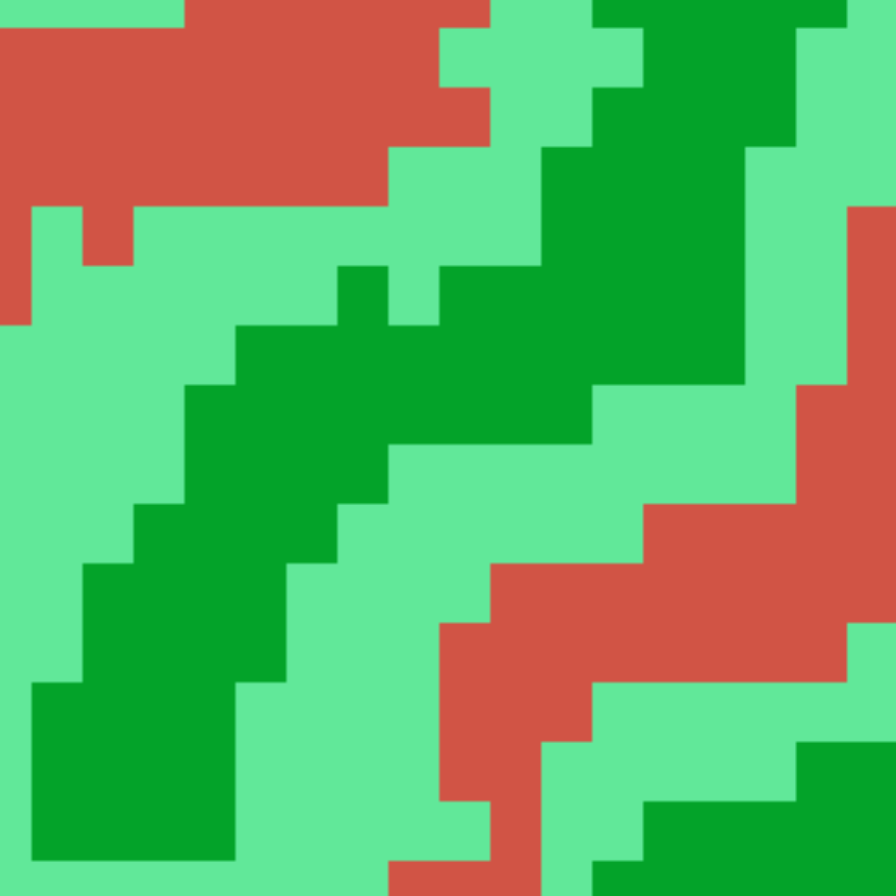
Give the GLSL for this pattern, as a WebGL 1 fragment shader.

```glsl
precision highp float;
// Blocky three-colour camouflage: a smooth field of bent diagonal bands,
// roughened with noise, is sampled once per rectangular cell and cut into
// low, middle and high levels. Cell edges are box-filtered.

uniform vec2 u_resolution;

const vec2 GRID_CELLS = vec2(17.58, 15.06);
const vec2 GRID_SHIFT = vec2(0.38, 0.41);
const float EDGE_SOFTNESS = 1.0 / 290.0;
const float LEVEL_CUT = 0.59;
const float NOISE_SCALE = 0.45;
const float NOISE_AMOUNT = 0.4;
const float CELL_JITTER = 0.42;

const vec3 DARK_GREEN = vec3(0.01, 0.64, 0.16);
const vec3 MINT = vec3(0.38, 0.91, 0.60);
const vec3 BRICK_RED = vec3(0.82, 0.33, 0.27);

float hash(vec2 p) {
  return fract(sin(dot(p, vec2(127.1, 311.7))) * 43758.5453);
}

float valueNoise(vec2 p) {
  vec2 i = floor(p);
  vec2 f = fract(p);
  vec2 w = f * f * (3.0 - 2.0 * f);
  float bottom = mix(hash(i), hash(i + vec2(1.0, 0.0)), w.x);
  float top = mix(hash(i + vec2(0.0, 1.0)), hash(i + vec2(1.0, 1.0)), w.x);
  return mix(bottom, top, w.y);
}

// Diagonal wave with meandering crests that fade towards the lower left
float bentBands(vec2 uv) {
  float along = uv.x + uv.y;
  float bend = 0.12 * cos(5.7 * along - 1.43) - 0.08;
  float across = uv.x - uv.y - bend;
  float wave = -cos(5.7 * (across + 0.12 * across * across));
  float highFade = mix(0.45, 1.0, smoothstep(0.5, 0.85, along));
  float lowFade = mix(0.5, 1.0, smoothstep(0.12, 0.38, along));
  return wave * (wave > 0.0 ? highFade : lowFade);
}

// Flat colour of one grid cell, chosen by the field at its centre
vec3 cellColor(vec2 cell) {
  vec2 centre = (cell + 0.5 - GRID_SHIFT) / GRID_CELLS;
  float patches = valueNoise(cell * NOISE_SCALE + 7.3) - 0.5;
  float jitter = hash(cell + 3.7) - 0.5;
  float level = bentBands(centre) + NOISE_AMOUNT * patches + CELL_JITTER * jitter;
  vec3 color = mix(MINT, BRICK_RED, step(LEVEL_CUT, level));
  return mix(color, DARK_GREEN, step(level, -LEVEL_CUT));
}

// Average of the cells covered by a rectangular footprint
vec3 filteredCells(vec2 p, vec2 footprint) {
  vec2 lo = floor(p - 0.5 * footprint);
  vec2 hi = floor(p + 0.5 * footprint);
  vec2 w = clamp((p + 0.5 * footprint - hi) / footprint, 0.0, 1.0);
  vec3 bottom = mix(cellColor(lo), cellColor(vec2(hi.x, lo.y)), w.x);
  vec3 top = mix(cellColor(vec2(lo.x, hi.y)), cellColor(hi), w.x);
  return mix(bottom, top, w.y);
}

void main() {
  vec2 uv = gl_FragCoord.xy / u_resolution;
  vec2 gridPos = uv * GRID_CELLS + GRID_SHIFT;
  vec2 footprint = GRID_CELLS * max(1.0 / u_resolution, vec2(EDGE_SOFTNESS));
  gl_FragColor = vec4(filteredCells(gridPos, footprint), 1.0);
}
```
